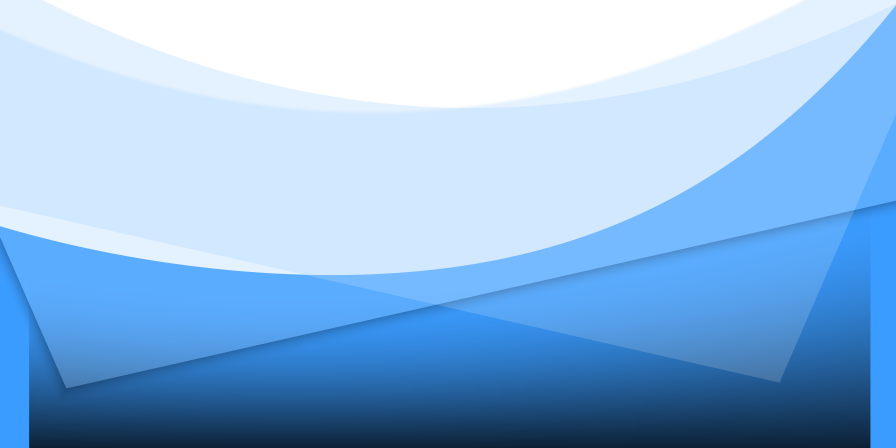
This background is drawn by a Shadertoy shader. Its source:

```glsl
// Pale curved sheets over a blue panel with two tilted translucent cards.
#define BLUE vec3(0.231, 0.612, 1.0)
#define CARD_ALPHA 0.16
#define SHADOW_ALPHA 0.24
#define SHADOW_WIDTH 0.035
#define PANEL_LEFT 0.065
#define PANEL_RIGHT 1.943
#define FLOOR_SHADE 0.21
#define FADE_HEIGHT 0.365
#define VEIL_ALPHA 0.14
#define SECOND_VEIL_ALPHA 0.09

// Antialiased coverage of the region where d is positive
float cover(float d) {
    return clamp(0.5 + d / max(length(vec2(dFdx(d), dFdy(d))), 1e-5), 0.0, 1.0);
}

// Signed distance to the line a-b, positive on its left side
float leftOf(vec2 p, vec2 a, vec2 b) {
    vec2 dir = normalize(b - a);
    return dir.x * (p.y - a.y) - dir.y * (p.x - a.x);
}

// Height above a bowl; bend holds its constant, linear and square curvature
float aboveBowl(vec2 p, vec2 lowest, vec3 bend) {
    float dx = p.x - lowest.x;
    return p.y - lowest.y - dx * dx * (bend.x + dx * (bend.y + dx * bend.z));
}

// Blue panel fading to navy at the floor, more strongly on the right
vec3 panel(vec2 p) {
    float side = p.x - 1.0;
    float reach = FADE_HEIGHT + side * (0.09 + 0.13 * side);
    float rise = sin(1.5708 * clamp(p.y / reach, 0.0, 1.0));
    float inside = cover(min(p.x - PANEL_LEFT, PANEL_RIGHT - p.x));
    return BLUE * mix(1.0, mix(FLOOR_SHADE, 1.0, rise), inside);
}

void mainImage(out vec4 fragColor, in vec2 fragCoord) {
    vec2 p = fragCoord / iResolution.xy * vec2(2.0, 1.0);
    vec3 color = panel(p);

    // Tilted cards, each bounded by a bottom and a side edge
    vec2 cornerA = vec2(0.148, 0.133);
    vec2 cornerB = vec2(1.740, 0.146);
    float cardA = min(leftOf(p, cornerA, vec2(2.0, 0.552)),
                      leftOf(p, vec2(0.0, 0.471), cornerA));
    float cardB = min(leftOf(p, vec2(0.0, 0.541), cornerB),
                      leftOf(p, cornerB, vec2(2.0, 0.745)));
    float inA = cover(cardA);
    float inB = cover(cardB);

    // Soft shadow below the first card
    float falloff = clamp(1.0 + cardA / SHADOW_WIDTH, 0.0, 1.0);
    color *= 1.0 - SHADOW_ALPHA * falloff * falloff * (1.0 - inA);
    color = mix(color, vec3(1.0), CARD_ALPHA * inA);
    color = mix(color, vec3(1.0), CARD_ALPHA * inB);

    // Large pale sheet with overlapping blue veils
    float sheet = cover(aboveBowl(p, vec2(0.742, 0.386), vec3(0.221, 0.0664, 0.0481)));
    float veilA = cover(-aboveBowl(p, vec2(1.055, 0.759), vec3(0.261, 0.0, 0.0)));
    float softEdge = aboveBowl(p, vec2(0.830, 0.747), vec3(0.269, 0.0, 0.0));
    float veilB = 1.0 - smoothstep(-0.004, 0.008, softEdge);
    float tint = VEIL_ALPHA * max(veilA, veilB)
               + SECOND_VEIL_ALPHA * min(min(veilA, veilB), inB);
    color = mix(color, mix(vec3(1.0), BLUE, tint), sheet);

    fragColor = vec4(color, 1.0);
}
```
